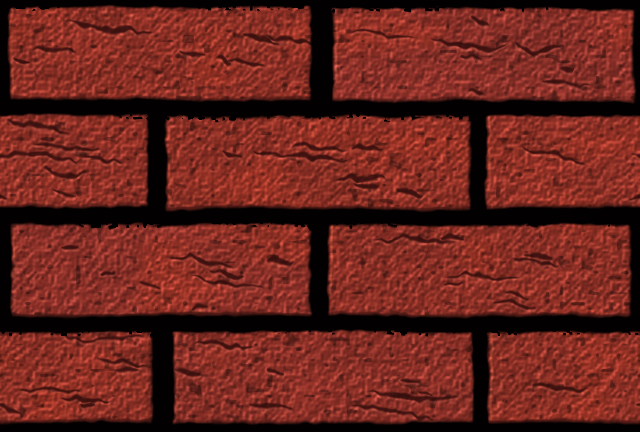
Write a Shadertoy shader that draws this texture.

```glsl
// Red clay bricks in running bond with deep black joints, two across and four rows.
// Each brick is a rough-edged box distance with embossed grain, hashed cracks,
// a shaded lower lip and a lit left edge. All noise wraps over the wall.

const vec2 WALL = vec2(6.0, 4.0);   // wall size in row heights

float hash(vec2 p) {
    return fract(sin(dot(p, vec2(127.1, 311.7))) * 43758.5);
}

// Value noise with whole cells per unit, periodic over the wall
float noise(vec2 p, vec2 freq) {
    vec2 q = p * freq, i = floor(q) + 0.5, f = fract(q), period = WALL * freq;
    f = f * f * (3.0 - 2.0 * f);
    vec2 a = mod(i, period), b = mod(i + 1.0, period);
    return mix(mix(hash(a), hash(vec2(b.x, a.y)), f.x),
               mix(hash(vec2(a.x, b.y)), hash(b), f.x), f.y);
}

float grainHeight(vec2 p) {
    return 0.6 * noise(p, vec2(34.0)) + 0.4 * noise(p, vec2(17.0, 19.0));
}

// Cracks of one brick: x is the dark cut, y the lit rim below it
vec2 cracks(vec2 q, vec2 p, vec2 id, float px) {
    vec2 result = vec2(0.0);
    float bend = 0.09 * (noise(p, vec2(5.0, 2.0)) - 0.5)
               + 0.05 * (noise(p, vec2(14.0, 6.0)) - 0.5);
    float rough = 0.4 + 0.9 * noise(p, vec2(16.0, 9.0));
    for (int k = 0; k < 8; k++) {
        vec2 seed = id * 7.0 + float(k) * vec2(3.7, 1.9) + 20.0;
        vec2 c = q - (vec2(hash(seed), hash(seed + 0.3)) - 0.5) * vec2(2.6, 0.72);
        float size = hash(seed + 0.6);
        float halfLength = mix(0.07, 0.46, size * size);
        float slope = mix(-0.38, 0.06, hash(seed + 0.9)) * (1.0 - 0.7 * size);
        float taper = 1.0 - pow(c.x / halfLength, 2.0);
        float width = mix(0.011, 0.023, hash(seed + 1.2)) * rough * max(taper, 0.0);
        float y = c.y - slope * c.x + bend;
        float inside = smoothstep(0.0, 0.3, taper);
        float cut = 1.0 - smoothstep(-px, px + 0.008, abs(y) - width);
        float rim = 1.0 - smoothstep(0.0, 0.016 + px, abs(y + width + 0.018));
        result = max(result, inside * vec2(cut, rim));
    }
    return result;
}

void mainImage(out vec4 fragColor, in vec2 fragCoord) {
    vec2 p = fragCoord / iResolution.xy * WALL;
    float px = WALL.y / iResolution.y;

    // Running bond: even rows shift by half a brick
    float row = floor(p.y);
    float x = p.x / 3.0 + 0.5 * (1.0 - mod(row, 2.0));
    vec2 id = vec2(mod(floor(x), 2.0), row);
    vec2 q = vec2((fract(x) - 0.5) * 3.0, fract(p.y) - 0.5);

    // Slightly uneven placement and size, then wavering edges
    q += (vec2(hash(id + 4.1), hash(id + 8.3)) - 0.5) * vec2(0.06, 0.025);
    vec2 halfSize = vec2(1.42, 0.43)
                  + (vec2(hash(id + 2.7), hash(id + 5.9)) - 0.5) * vec2(0.04, 0.016);
    vec2 e = q + 0.030 * (vec2(noise(p, vec2(4.0)), noise(p + 1.7, vec2(3.0, 4.0))) - 0.5)
               + 0.022 * (vec2(noise(p, vec2(13.0)), noise(p + 2.3, vec2(12.0))) - 0.5);
    vec2 b = abs(e) - halfSize + 0.025;
    float d = length(max(b, 0.0)) + min(max(b.x, b.y), 0.0) - 0.025;

    // Crumbled specks along the top edge
    float speck = smoothstep(0.56, 0.72, noise(p, vec2(31.0)))
                * smoothstep(0.3, 0.7, noise(p, vec2(3.0, 2.0)));
    d += 0.055 * speck * smoothstep(halfSize.y - 0.08, halfSize.y, e.y);

    // Clay: tint per brick, warm blotches and cloudy shade
    float blotch = smoothstep(0.5, 0.95, noise(p, vec2(2.0, 3.0)));
    vec3 color = mix(vec3(0.53, 0.185, 0.16), vec3(0.545, 0.18, 0.135), hash(id + 6.5));
    color = mix(color, vec3(0.62, 0.20, 0.14), 0.55 * blotch);
    color *= 0.93 + 0.14 * noise(p, vec2(4.0, 6.0));

    // Grain lit from the upper left
    float relief = grainHeight(p) - grainHeight(p + vec2(-0.016, 0.018));
    color *= 1.0 + 0.75 * relief;
    color += vec3(0.14, 0.15, 0.14) * max(relief, 0.0);
    color *= 1.0 - 0.35 * smoothstep(0.76, 0.92, noise(p, vec2(15.0, 21.0)));

    vec2 crack = cracks(q, p, id, px);
    color += vec3(0.09, 0.06, 0.05) * crack.y;
    color = mix(color, vec3(0.19, 0.05, 0.045), 0.85 * crack.x);

    // Lower lip in shade, left edge catching light, right edge dimmed
    float fromBottom = e.y + halfSize.y;
    float fromLeft = e.x + halfSize.x;
    float lip = 1.0 - smoothstep(0.03, 0.055, fromBottom + 0.02 * noise(p, vec2(7.0)));
    color = mix(color, vec3(0.27, 0.085, 0.07), lip * (0.45 + 0.45 * hash(id + 9.2)));
    float glint = 1.0 - smoothstep(0.0, 0.02, abs(fromLeft - 0.035));
    color += vec3(0.16, 0.11, 0.08) * glint * noise(p, vec2(5.0, 9.0)) * (1.0 - lip);
    color *= 1.0 - 0.3 * smoothstep(halfSize.x - 0.05, halfSize.x, e.x);
    color *= 0.4 + 0.6 * smoothstep(0.0, 0.025, -d);

    // Joints
    float brick = 1.0 - smoothstep(-px, px, d);
    fragColor = vec4(mix(vec3(0.006, 0.0, 0.004), color, brick), 1.0);
}
```
